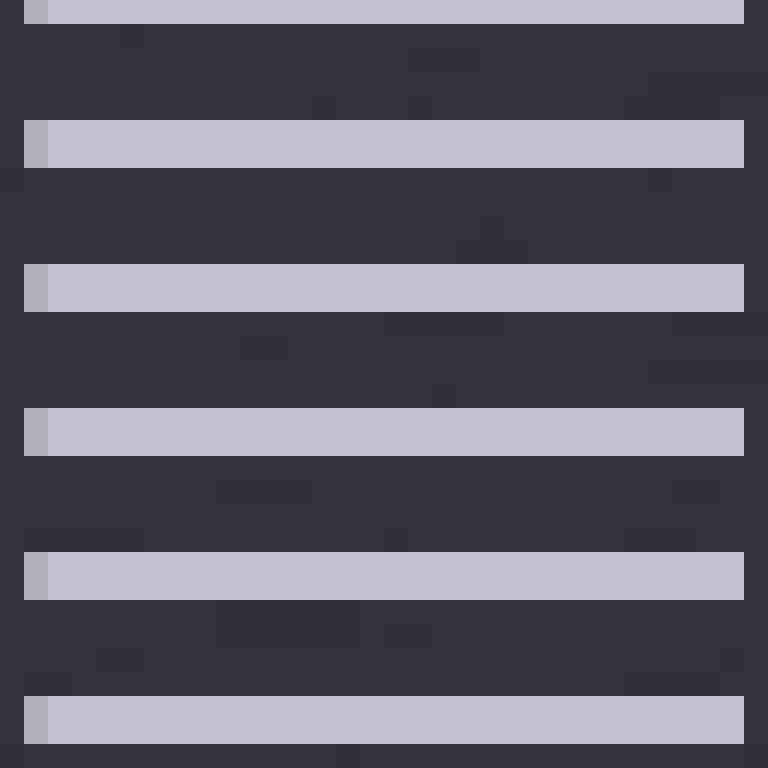
A Shadertoy shader for this pattern:

```glsl
#define GRID 32.0
#define BAR_PERIOD 6.0
#define BAR_HEIGHT 2.0
#define BAR_CENTER 2.0
#define MARGIN 1.0
#define BLOCK 8.0
#define WEAR_CHANCE 0.36
#define WEAR_MAX_RUN 6.0
#define GROUND vec3(0.200, 0.200, 0.236)
#define WORN vec3(0.181, 0.181, 0.212)
#define BAR vec3(0.765, 0.760, 0.818)
#define BAR_CAP vec3(0.700, 0.700, 0.735)

// Three independent random values per cell
vec3 hash3(vec2 cell) {
    vec3 q = vec3(dot(cell, vec2(127.1, 311.7)),
                  dot(cell, vec2(269.5, 183.3)),
                  dot(cell, vec2(419.2, 371.9)));
    return fract(sin(q) * 43758.5);
}

// Coverage of a signed distance, one pixel wide
float coverage(float dist, float pixel) {
    return clamp(0.5 - dist / pixel, 0.0, 1.0);
}

float boxDistance(vec2 p, vec2 center, vec2 halfSize) {
    vec2 d = abs(p - center) - halfSize;
    return max(d.x, d.y);
}

// Sparse dark runs, at most one in each block of a row
float wearMask(vec2 p, float pixel) {
    float mask = 0.0;
    float block = floor(p.x / BLOCK);
    for (int i = -1; i <= 1; i++) {
        float row = floor(p.y) + float(i);
        vec3 rnd = hash3(vec2(block, row));
        float run = 1.0 + floor(WEAR_MAX_RUN * pow(rnd.y, 2.5));
        float start = block * BLOCK + floor(rnd.z * (BLOCK + 1.0 - run));
        vec2 center = vec2(start + 0.5 * run, row + 0.5);
        float dist = boxDistance(p, center, vec2(0.5 * run, 0.5));
        mask = max(mask, step(rnd.x, WEAR_CHANCE) * coverage(dist, pixel));
    }
    return mask;
}

void mainImage(out vec4 fragColor, in vec2 fragCoord) {
    vec2 p = GRID * fragCoord / iResolution.xy;
    float pixel = GRID / min(iResolution.x, iResolution.y);

    // Worn ground
    vec3 color = mix(GROUND, WORN, wearMask(p, pixel));

    // Repeated bars with a grey cap at the left end
    float y = mod(p.y - BAR_CENTER + 0.5 * BAR_PERIOD, BAR_PERIOD) - 0.5 * BAR_PERIOD;
    vec2 halfBar = vec2(0.5 * GRID - MARGIN, 0.5 * BAR_HEIGHT);
    float bar = coverage(boxDistance(vec2(p.x, y), vec2(0.5 * GRID, 0.0), halfBar), pixel);
    float cap = coverage(p.x - MARGIN - 1.0, pixel);
    color = mix(color, mix(BAR, BAR_CAP, cap), bar);

    fragColor = vec4(color, 1.0);
}
```
